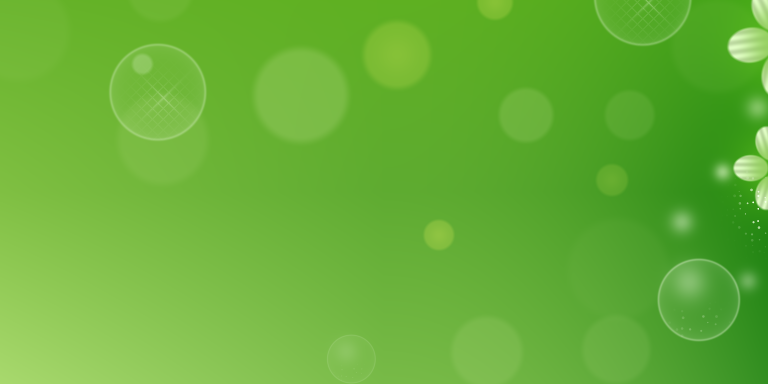
Write a WebGL 2 fragment shader that draws this background.

```glsl
#version 300 es
precision highp float;
// Spring green backdrop with soft bokeh, glassy bubbles and pale blossoms at the right edge.

uniform vec2 u_resolution;
out vec4 fragColor;

float hash(vec2 p) {
    return fract(sin(dot(p, vec2(127.1, 311.7))) * 43758.5453);
}

// Filled circle with a feathered edge
float disc(vec2 p, float radius, float feather) {
    return 1.0 - smoothstep(radius - feather, radius + feather, length(p));
}

float glow(vec2 p, float radius) {
    return exp(-dot(p, p) / (radius * radius));
}

// Gradient along one column: top, middle, bottom
vec3 column(float y, vec3 top, vec3 middle, vec3 bottom) {
    return y > 0.5 ? mix(middle, top, y * 2.0 - 1.0) : mix(bottom, middle, y * 2.0);
}

vec3 backdrop(vec2 p) {
    vec3 left = column(p.y, vec3(0.40, 0.70, 0.16), vec3(0.50, 0.75, 0.26), vec3(0.66, 0.85, 0.43));
    vec3 centre = column(p.y, vec3(0.37, 0.69, 0.13), vec3(0.37, 0.67, 0.19), vec3(0.47, 0.73, 0.28));
    vec3 right = column(p.y, vec3(0.22, 0.61, 0.08), vec3(0.10, 0.50, 0.05), vec3(0.20, 0.56, 0.13));
    vec3 color = mix(left, centre, clamp(p.x, 0.0, 1.0));
    float toRight = clamp(p.x - 1.0, 0.0, 1.0);
    return mix(color, right, toRight * toRight);
}

// Randomly placed dots, one per grid cell
float sparkles(vec2 p, float cell) {
    vec2 id = floor(p / cell);
    vec2 offset = 0.3 + 0.4 * vec2(hash(id), hash(id + 7.0));
    float size = mix(0.08, 0.22, hash(id + 19.0));
    return disc(fract(p / cell) - offset, size, 0.1) * step(0.5, hash(id + 31.0));
}

// Amount of white in a bubble: body, thin rim, highlight and inner texture
float bubble(vec2 p, float radius, float hatching) {
    vec2 q = p / radius;
    float d = length(q);
    float inside = disc(q, 1.0, 0.025);
    float rim = 0.20 * exp(-pow((d - 0.97) / 0.025, 2.0));
    float body = inside * (0.05 + 0.10 * pow(min(d, 1.0), 5.0));
    vec2 diagonal = vec2(q.x + q.y, q.x - q.y) * 4.5;
    vec2 lines = smoothstep(0.36, 0.48, abs(fract(diagonal) - 0.5));
    float weave = max(lines.x, lines.y) * glow(q - vec2(0.05, -0.22), 0.5);
    vec2 star = abs(vec2(q.x + q.y, q.x - q.y) - vec2(0.0, 0.25));
    float cross = exp(-min(star.x, star.y) * 35.0) * exp(-max(star.x, star.y) * 2.5);
    float dots = sparkles(q, 0.16) * glow((q + vec2(0.0, 0.55)) * vec2(0.6, 1.0), 0.3);
    float detail = mix(dots * 0.3, weave * 0.13 + cross * 0.25, hatching);
    return rim + body + detail * inside;
}

// Five-petalled blossom over a yellow-green halo
vec3 blossom(vec3 color, vec2 p, float scale, float turn) {
    p /= scale;
    color = mix(color, vec3(0.38, 0.76, 0.12), 0.75 * glow(p, 0.15));
    for (int i = 0; i < 5; i++) {
        float a = turn + float(i) * 1.2566;
        vec2 axis = vec2(cos(a), sin(a));
        vec2 q = vec2(dot(p, axis) - 0.09, dot(p, vec2(-axis.y, axis.x)));
        float petal = disc(q / vec2(0.06, 0.045), 1.0, 0.09);
        float vein = 0.08 * cos(q.y * 260.0) * smoothstep(-0.06, 0.04, q.x);
        vec3 tint = mix(vec3(0.62, 0.83, 0.42), vec3(0.87, 0.95, 0.77), smoothstep(-0.05, 0.05, q.x));
        color = mix(color, tint + vein, petal * 0.9);
    }
    return color;
}

void main() {
    vec2 p = gl_FragCoord.xy / u_resolution.y;
    vec3 color = backdrop(p);

    // Pale bokeh: centre, radius, opacity
    vec4 pale[10] = vec4[](
        vec4(0.784, 0.752, 0.122, 0.26), vec4(0.424, 0.637, 0.117, 0.13),
        vec4(1.370, 0.700, 0.070, 0.20), vec4(1.640, 0.700, 0.064, 0.13),
        vec4(1.268, 0.083, 0.092, 0.16), vec4(1.605, 0.090, 0.088, 0.12),
        vec4(0.050, 0.920, 0.130, 0.07), vec4(0.417, 1.030, 0.085, 0.10),
        vec4(1.870, 0.880, 0.120, 0.07), vec4(1.610, 0.300, 0.130, 0.05));
    for (int i = 0; i < 10; i++) {
        vec4 b = pale[i];
        color = mix(color, vec3(0.76, 0.88, 0.56), b.w * disc(p - b.xy, b.z, b.z * 0.12));
    }

    // Yellow bokeh, brighter at its heart
    vec4 yellow[4] = vec4[](
        vec4(1.034, 0.857, 0.087, 0.42), vec4(1.143, 0.388, 0.039, 0.50),
        vec4(1.594, 0.531, 0.041, 0.28), vec4(1.289, 0.995, 0.046, 0.45));
    for (int i = 0; i < 4; i++) {
        vec4 b = yellow[i];
        float heart = 0.75 + 0.35 * glow(p - b.xy, b.z * 0.6);
        color = mix(color, vec3(0.70, 0.84, 0.30), b.w * heart * disc(p - b.xy, b.z, b.z * 0.13));
    }

    // Bubbles and their highlights
    float white = bubble(p - vec2(0.411, 0.760), 0.127, 1.0);
    white += bubble(p - vec2(1.674, 1.008), 0.128, 1.0);
    white += bubble(p - vec2(1.820, 0.219), 0.108, 0.0) * 1.2;
    white += bubble(p - vec2(0.915, 0.065), 0.064, 0.0) * 0.45;
    white += 0.24 * disc(p - vec2(0.371, 0.833), 0.026, 0.006);
    white += 0.36 * glow(p - vec2(1.795, 0.265), 0.045);
    white += 0.16 * glow(p - vec2(0.902, 0.085), 0.032);

    // Floating lights
    vec4 lights[4] = vec4[](
        vec4(1.883, 0.552, 0.022, 0.65), vec4(1.776, 0.422, 0.030, 0.45),
        vec4(1.948, 0.268, 0.025, 0.35), vec4(1.974, 0.719, 0.030, 0.50));
    for (int i = 0; i < 4; i++) white += lights[i].w * glow(p - lights[i].xy, lights[i].z);
    color = mix(color, vec3(0.90, 0.97, 0.84), min(white, 1.0));

    // Blossoms and falling pollen
    color = blossom(color, p - vec2(2.045, 0.895), 1.0, 3.28);
    color = blossom(color, p - vec2(2.023, 0.562), 0.75, 3.14);
    float pollen = sparkles(p, 0.016) * glow((p - vec2(1.98, 0.46)) * vec2(1.0, 0.7), 0.045);
    color = mix(color, vec3(0.95, 1.0, 0.90), min(pollen * 1.3, 1.0));
    fragColor = vec4(color, 1.0);
}
```
